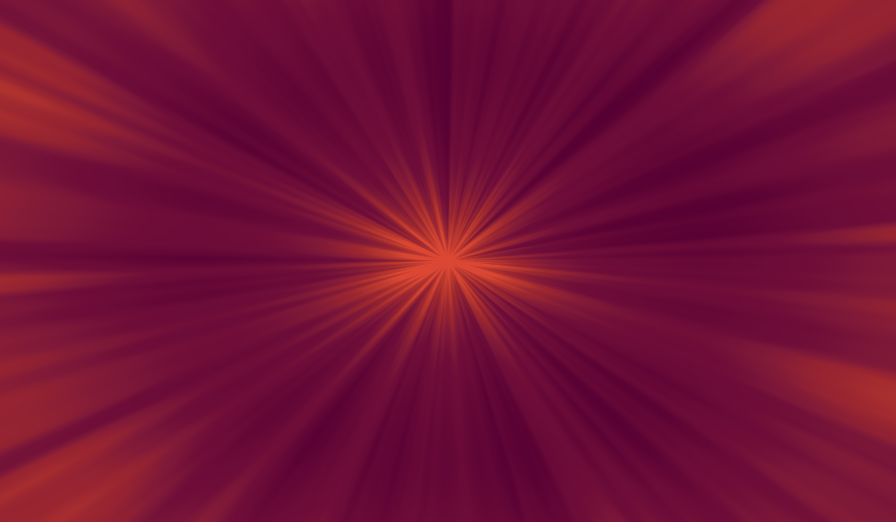
Give the GLSL for this background, as a Shadertoy shader.

```glsl
// A radial burst: a hot orange core, a dark plum ring and warm red corners.
// Periodic angular noise makes the fine streaks, a few broad wedges set the
// light and dark beams, and the summed heat is mapped through a colour ramp.

const float TAU = 6.2831853;
const float OVAL = 0.8;           // horizontal squash of the glow
const float CORE_SIZE = 0.13;     // in canvas heights
const float CORE_HEAT = 0.78;
const float RING_HEAT = 0.20;
const float RIM_HEAT = 0.25;
const float STREAK_HEAT = 0.13;
const float CORE_STREAK = 0.34;

const vec3 PLUM    = vec3(0.34, 0.00, 0.20);
const vec3 WINE    = vec3(0.43, 0.05, 0.22);
const vec3 CRIMSON = vec3(0.50, 0.10, 0.22);
const vec3 RED     = vec3(0.59, 0.14, 0.19);
const vec3 RUST    = vec3(0.71, 0.21, 0.18);
const vec3 EMBER   = vec3(0.86, 0.28, 0.20);

// Broad beams: direction and half width in degrees, then added heat
const int BEAMS = 15;
const vec3 BEAM[BEAMS] = vec3[BEAMS](
    vec3(33.0, 6.0, 0.17), vec3(3.5, 1.2, 0.20), vec3(-17.5, 3.0, 0.18),
    vec3(161.0, 3.2, 0.20), vec3(154.0, 2.0, 0.13), vec3(183.0, 1.2, 0.22),
    vec3(213.0, 6.5, 0.17), vec3(118.0, 1.6, 0.15), vec3(-58.0, 3.0, 0.10),
    vec3(41.0, 1.5, -0.15), vec3(22.0, 1.8, -0.14), vec3(91.0, 2.0, -0.14),
    vec3(178.5, 1.3, -0.14), vec3(204.5, 1.2, -0.15), vec3(-24.0, 1.6, -0.14));

float hash(float n) {
    return fract(sin(n * 127.1 + 11.7) * 4375.85);
}

// Value noise around the circle, from -1 to 1; turn runs from 0 to 1
float angularNoise(float turn, float cells, float seed) {
    float s = turn * cells;
    float i = floor(s);
    float a = hash(mod(i, cells) + seed);
    float b = hash(mod(i + 1.0, cells) + seed);
    return mix(a, b, smoothstep(0.15, 0.85, s - i)) * 2.0 - 1.0;
}

// Sum of streak layers, each faded where it is finer than the canvas grid
float streaks(float turn, float radius) {
    float sum = 0.0;
    float cells = 46.0;
    float weight = 0.55;
    for (int k = 0; k < 3; k++) {
        float arc = radius * TAU / cells * iResolution.y;
        float visible = smoothstep(0.4, 1.8, arc);
        sum += weight * visible * angularNoise(turn, cells, float(k) * 53.0);
        cells *= 2.0;
        weight *= 0.75;
    }
    return sum;
}

float beams(float degrees, float radius) {
    float soft = 0.3 + 57.3 / (iResolution.y * max(radius, 0.01));
    float sum = 0.0;
    for (int k = 0; k < BEAMS; k++) {
        vec3 beam = BEAM[k];
        float away = abs(mod(degrees - beam.x + 180.0, 360.0) - 180.0);
        float edge = soft + beam.y * 0.25;
        sum += beam.z * (1.0 - smoothstep(beam.y - edge, beam.y + edge, away));
    }
    return sum;
}

vec3 heatColor(float heat) {
    vec3 c = mix(PLUM, WINE, smoothstep(0.06, 0.34, heat));
    c = mix(c, CRIMSON, smoothstep(0.32, 0.48, heat));
    c = mix(c, RED, smoothstep(0.45, 0.60, heat));
    c = mix(c, RUST, smoothstep(0.58, 0.78, heat));
    return mix(c, EMBER, smoothstep(0.74, 0.98, heat));
}

void mainImage(out vec4 fragColor, in vec2 fragCoord) {
    // Polar position about the canvas centre, in canvas heights
    vec2 p = (fragCoord - 0.5 * iResolution.xy) / iResolution.y;
    float radius = length(p);
    float angle = radius > 0.0 ? atan(p.y, p.x) : 0.0;
    float turn = fract(angle / TAU + 1.0);
    float oval = length(p * vec2(OVAL, 1.0));

    // Core, ring and rim
    float core = exp(-pow(oval / CORE_SIZE, 1.3));
    float rim = smoothstep(0.36, 0.76, oval);
    float heat = RING_HEAT + CORE_HEAT * core + RIM_HEAT * rim;

    // Streaks and beams, all fading into the hot centre
    float spread = 1.0 - exp(-radius / 0.04);
    float streak = streaks(turn, radius);
    heat += spread * streak * (STREAK_HEAT + CORE_STREAK * core);
    heat += spread * beams(angle * 360.0 / TAU, radius) * (0.35 + 0.65 * max(rim, core));

    fragColor = vec4(heatColor(heat), 1.0);
}
```
